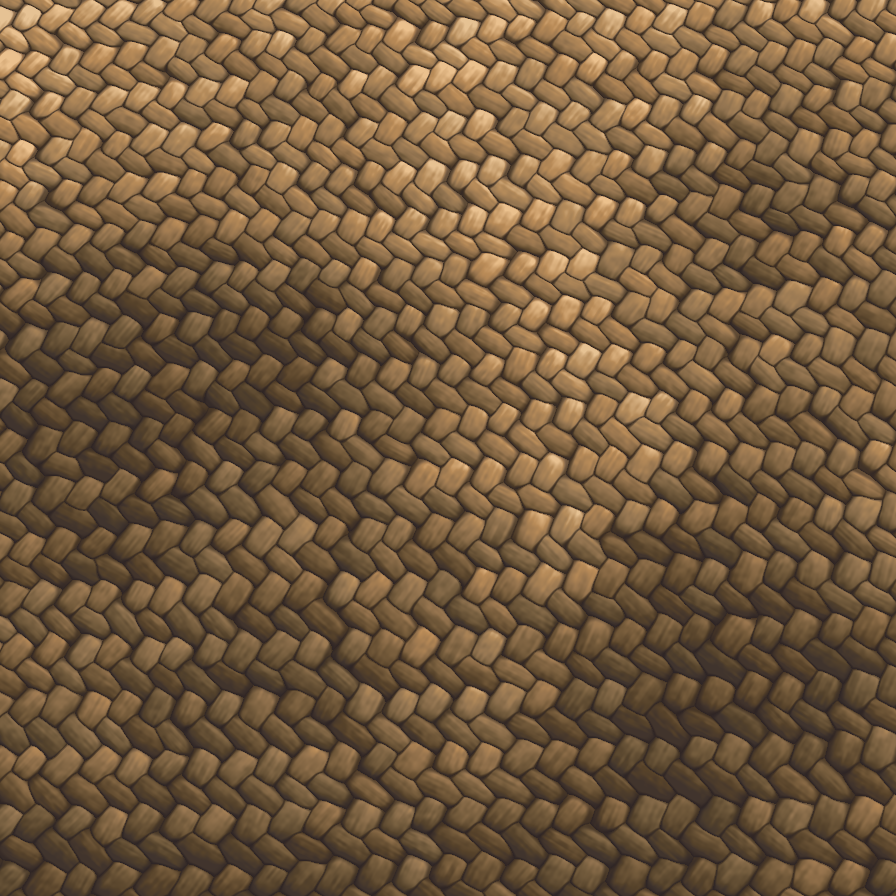
This texture is drawn by a Shadertoy shader. Its source:

```glsl
const float ROWS = 31.5;                    // rows up the canvas
const vec2 COLUMNS = vec2(24.5, 30.0);      // stitches across, bottom and top
const float CELL_ASPECT = 1.2;              // stitch pitch over row height
const vec2 ROW_SLOPE = vec2(0.01, 0.09);    // at the bottom, at the top
const float TOP_CRUSH = 0.13;               // rows tighten towards the top
const float PAIR_DRIFT = 0.42;              // sideways shift per pair of rows
const float ROW_SHIFT = 0.8;
const float WARP = 0.018;
const vec2 RISING_SIZE = vec2(0.68, 0.47);  // half length, half width
const vec2 FALLING_SIZE = vec2(0.80, 0.41);
const float RISING_ANGLE = 1.0;
const float FALLING_ANGLE = -0.66;
const vec3 LIGHT = vec3(0.44, 0.62, 0.65);
const float BASE_TONE = 0.46;
const float RELIEF = 0.66;
const float PATCHINESS = 0.40;

const vec3 SHADOW = vec3(0.25, 0.205, 0.18);
const vec3 UMBER = vec3(0.33, 0.26, 0.17);
const vec3 STRAW = vec3(0.45, 0.36, 0.24);
const vec3 TAN = vec3(0.58, 0.46, 0.32);
const vec3 GOLD = vec3(0.71, 0.55, 0.36);
const vec3 CREAM = vec3(0.90, 0.76, 0.58);
const vec3 CREASE_TINT = vec3(0.72, 0.71, 0.82);

float hash(vec2 p) {
    vec3 q = fract(vec3(p.xyx) * 0.1031);
    q += dot(q, q.yzx + 33.33);
    return fract((q.x + q.y) * q.z);
}

float noise(vec2 p) {
    vec2 i = floor(p), f = fract(p);
    f = f * f * (3.0 - 2.0 * f);
    return mix(mix(hash(i), hash(i + vec2(1, 0)), f.x),
               mix(hash(i + vec2(0, 1)), hash(i + vec2(1, 1)), f.x), f.y);
}

vec3 ramp(float tone) {
    float t = clamp(tone, 0.0, 1.0) * 5.0;
    vec3 c = mix(SHADOW, UMBER, clamp(t, 0.0, 1.0));
    c = mix(c, STRAW, clamp(t - 1.0, 0.0, 1.0));
    c = mix(c, TAN, clamp(t - 2.0, 0.0, 1.0));
    c = mix(c, GOLD, clamp(t - 3.0, 0.0, 1.0));
    return mix(c, CREAM, clamp(t - 4.0, 0.0, 1.0));
}

void mainImage(out vec4 fragColor, in vec2 fragCoord) {
    vec2 uv = fragCoord / iResolution.xy;

    // Bend the rows and narrow the stitches towards the top
    vec2 p = uv + WARP * (vec2(noise(uv * 4.0 + 7.0), noise(uv * 4.0 + 31.0)) - 0.5);
    vec2 g;
    g.x = (p.x - 0.5) * mix(COLUMNS.x, COLUMNS.y, uv.y);
    g.y = p.y + TOP_CRUSH * uv.y * uv.y * uv.y;
    g.y = ROWS * (g.y - mix(ROW_SLOPE.x, ROW_SLOPE.y, uv.y) * uv.x);

    // Find the two nearest stitches
    float nearest = 9.0, second = 9.0, rising = 0.0;
    vec2 local = vec2(0), id = vec2(0), axis = vec2(1, 0);
    float baseRow = floor(g.y);
    for (int j = -1; j <= 1; j++) {
        float row = baseRow + float(j);
        float falls = mod(row, 2.0);
        float shift = -PAIR_DRIFT * floor(row * 0.5) - ROW_SHIFT * falls;
        float baseCol = floor(g.x - shift + 0.5);
        for (int i = -1; i <= 1; i++) {
            vec2 cell = vec2(baseCol + float(i), row);
            vec2 seed = cell + 70.0;
            vec2 jitter = vec2(hash(seed), hash(seed + 19.7)) - 0.5;
            vec2 centre = vec2(cell.x + shift, row + 0.5) + jitter * 0.22;
            vec2 d = (g - centre) * vec2(CELL_ASPECT, 1.0);
            float angle = mix(RISING_ANGLE, FALLING_ANGLE, falls);
            angle += 0.34 * (hash(seed + 41.3) - 0.5);
            vec2 a = vec2(cos(angle), sin(angle));
            vec2 size = mix(RISING_SIZE, FALLING_SIZE, falls);
            size *= 0.86 + 0.24 * hash(seed + 63.1);
            vec2 s = vec2(dot(d, a), dot(d, vec2(-a.y, a.x))) / size;
            vec2 q = abs(s);
            float dist = pow(dot(q * q, q) + 1e-5, 1.0 / 3.0);
            if (dist < nearest) {
                second = nearest;
                nearest = dist;
                local = s;
                id = seed;
                axis = a;
                rising = 1.0 - falls;
            } else {
                second = min(second, dist);
            }
        }
    }

    // Rounded stitch lit from the upper right
    vec2 s = clamp(local, -1.2, 1.2);
    vec2 tilt = axis * s.x * (0.25 + 0.55 * s.x * s.x);
    tilt += vec2(-axis.y, axis.x) * s.y * (0.35 + 0.5 * s.y * s.y);
    float diffuse = max(dot(normalize(vec3(tilt, 1.0)), LIGHT), 0.0);

    // Fibres, stitch variation and broad worn patches
    float fibre = noise(vec2(local.x * 1.3, local.y * 4.5) + id * 7.3) - 0.5;
    float grain = noise(uv * 190.0) - 0.5;
    float patches = noise(uv * 3.5 + 3.0) + 0.5 * noise(uv * 8.0 + 11.0) - 0.75;
    float tone = BASE_TONE + RELIEF * (diffuse - LIGHT.z);
    tone += 0.16 * (rising - 0.5) + 0.20 * (hash(id + 5.5) - 0.5);
    tone += 0.50 * (uv.y - 0.5) + 0.10 * (uv.x - 0.5) + PATCHINESS * patches;
    tone += 0.15 * fibre + 0.10 * grain;

    // Creases: broad on the side turned from the light, faint on the lit side
    float away = smoothstep(-0.5, 0.5, -dot(tilt, LIGHT.xy));
    float seam = smoothstep(0.0, mix(0.14, 0.34, away), second - nearest);
    float cover = 1.0 - smoothstep(0.86, 1.2, nearest);
    float crease = mix(mix(0.5, 0.0, away), 1.0, seam) * mix(0.4, 1.0, cover);
    vec3 color = ramp(tone * mix(0.3, 1.0, crease));
    color *= mix(CREASE_TINT, vec3(1.0), crease);
    color *= mix(vec3(1.0), vec3(1.04, 0.99, 0.93), hash(id + 88.8) * 0.7);
    fragColor = vec4(color, 1.0);
}
```
